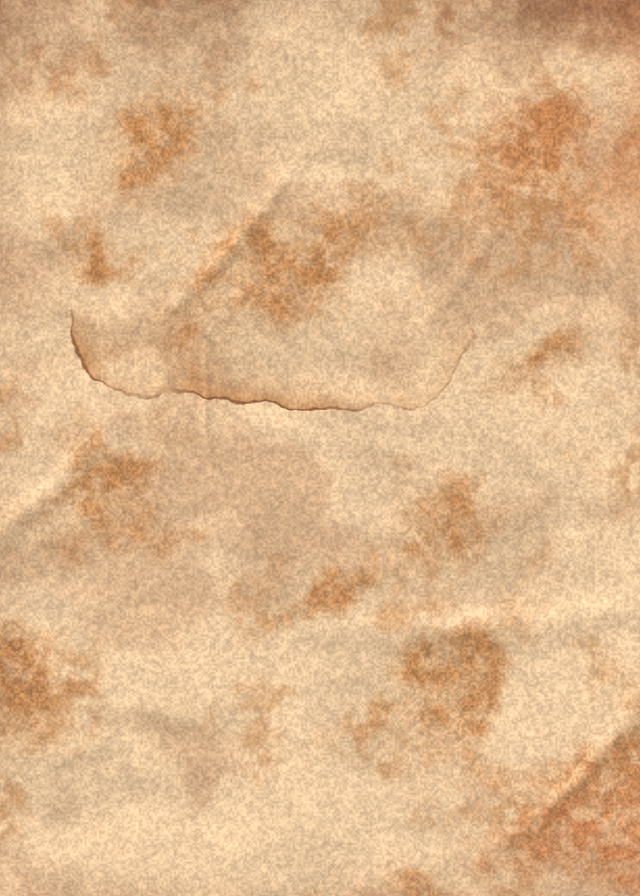
A Shadertoy shader for this texture:

```glsl
#define PAPER vec3(0.83, 0.68, 0.53)
#define PALE vec3(0.92, 0.785, 0.625)
#define OCHRE vec3(0.75, 0.52, 0.325)
#define RUST vec3(0.78, 0.49, 0.31)
#define UMBER vec3(0.52, 0.33, 0.22)
#define GRAIN 0.17
#define STAIN_STRENGTH 0.85
#define STAIN_COUNT 11
#define TIDE_WIDTH 0.0028

// Centre and radii of the larger stains
const vec4 STAINS[STAIN_COUNT] = vec4[](
    vec4(0.30, 0.69, 0.13, 0.060), vec4(0.61, 0.83, 0.08, 0.070),
    vec4(0.12, 0.46, 0.07, 0.050), vec4(0.48, 0.43, 0.08, 0.050),
    vec4(0.52, 0.24, 0.09, 0.055), vec4(0.68, 0.08, 0.17, 0.100),
    vec4(0.17, 0.83, 0.06, 0.045), vec4(0.37, 0.34, 0.06, 0.030),
    vec4(0.01, 0.24, 0.09, 0.060), vec4(0.11, 0.70, 0.04, 0.030),
    vec4(0.60, 0.60, 0.04, 0.025));

float hash(vec2 p) {
    vec3 q = fract(p.xyx * 0.1031);
    q += dot(q, q.yzx + 33.33);
    return fract((q.x + q.y) * q.z);
}

float noise(vec2 p) {
    vec2 i = floor(p), f = fract(p);
    f = f * f * (3.0 - 2.0 * f);
    return mix(mix(hash(i), hash(i + vec2(1, 0)), f.x),
               mix(hash(i + vec2(0, 1)), hash(i + vec2(1, 1)), f.x), f.y);
}

float fbm(vec2 p) {
    float sum = 0.0, amp = 0.5;
    for (int i = 0; i < 5; i++) {
        sum += amp * noise(p);
        p = mat2(0.8, 0.6, -0.6, 0.8) * p * 2.03 + 17.0;
        amp *= 0.5;
    }
    return sum;
}

// Ragged blotches leaning up to the right
float stainMask(vec2 p) {
    float mask = 0.0;
    float ragged = (fbm(p * 15.0 + 5.0) - 0.48) * 2.6;
    for (int i = 0; i < STAIN_COUNT; i++) {
        vec4 s = STAINS[i];
        vec2 d = mat2(0.83, -0.56, 0.56, 0.83) * (p - s.xy);
        mask = max(mask, smoothstep(1.35, 0.35, length(d / s.zw) + ragged));
    }
    return mask;
}

float roundBox(vec2 p, vec2 halfSize, float radius) {
    vec2 d = abs(p) - halfSize + radius;
    return length(max(d, 0.0)) + min(max(d.x, d.y), 0.0) - radius;
}

// Fold relief: light on one side, dark on the other, fading at both ends
float crease(vec2 p, vec2 a, vec2 b, float width) {
    vec2 along = b - a, d = p - a;
    float h = clamp(dot(d, along) / dot(along, along), 0.0, 1.0);
    float s = (along.x * d.y - along.y * d.x) / (length(along) * width);
    return s * exp(-s * s) * 4.0 * h * (1.0 - h);
}

void mainImage(out vec4 fragColor, in vec2 fragCoord) {
    vec2 p = fragCoord / iResolution.y;
    vec2 drift = vec2(fbm(p * 7.0), fbm(p * 7.0 + 40.0)) - 0.48;
    vec2 jag = vec2(fbm(p * 20.0 + 9.0), fbm(p * 20.0 + 70.0)) - 0.48;

    // Cloudy paper
    float cloud = fbm(p * vec2(5.0, 7.0) + drift * 2.0);
    vec3 col = mix(PAPER, PALE, smoothstep(0.28, 0.60, cloud));
    col *= 1.0 + 0.22 * (fbm(p * vec2(14.0, 26.0) + drift * 3.0) - 0.48);

    // Stains broken up by speckle
    float speckle = smoothstep(0.28, 0.66, fbm(p * 65.0));
    float stain = stainMask(p + drift * 0.05) * (0.45 + 0.6 * speckle);
    float warm = smoothstep(0.30, 0.75, p.x + drift.x * 0.3);
    vec3 stainColor = mix(OCHRE, RUST, warm * smoothstep(0.5, 0.85, abs(p.y - 0.45) * 2.0));
    col = mix(col, stainColor, stain * STAIN_STRENGTH);
    float dapple = smoothstep(0.53, 0.70, fbm(p * 11.0 + 90.0));
    col = mix(col, OCHRE, 0.5 * dapple * speckle);

    // Dried water mark: wash inside, thin dark rim at the lower edge
    vec2 tideP = p + drift * 0.05 + jag * 0.035 - vec2(0.30, 0.645);
    float tide = roundBox(tideP, vec2(0.22, 0.095), 0.05);
    float lower = smoothstep(0.03, -0.04, tideP.y);
    float wash = smoothstep(0.002, -0.002, tide) * exp(min(tide, 0.0) / 0.022);
    float rim = smoothstep(TIDE_WIDTH, 0.0004, abs(tide));
    float patchy = smoothstep(0.30, 0.60, fbm(p * 12.0 + 31.0));
    col = mix(col, OCHRE, wash * lower * (0.25 + 0.6 * patchy));
    col = mix(col, UMBER, rim * lower * (0.25 + 0.55 * patchy));

    // Folds
    vec2 foldP = p + drift * 0.035;
    float relief = crease(foldP, vec2(0.14, 0.59), vec2(0.37, 0.86), 0.010)
        + crease(foldP, vec2(-0.04, 0.36), vec2(0.14, 0.54), 0.014)
        + crease(foldP, vec2(0.53, 0.01), vec2(0.76, 0.26), 0.012)
        + crease(foldP, vec2(0.34, 0.29), vec2(0.80, 0.32), 0.022)
        + 0.7 * crease(foldP, vec2(0.46, 0.62), vec2(0.56, 0.76), 0.010)
        + 0.8 * crease(foldP, vec2(0.235, 0.47), vec2(0.23, 0.63), 0.005);
    col *= 1.0 + 0.22 * relief;

    // Aged borders: brown at the top, reddish at the right
    float wander = (fbm(p * 9.0 + 55.0) - 0.48) * 0.22;
    float top = smoothstep(0.88, 1.06, p.y + wander);
    float right = smoothstep(0.60, 0.78, p.x + wander) * smoothstep(0.35, 1.0, abs(p.y - 0.40) * 2.0);
    float rest = max(smoothstep(0.05, -0.04, p.x + wander * 0.3), smoothstep(0.06, -0.04, p.y + wander * 0.4));
    col = mix(col, RUST, 0.65 * right);
    col = mix(col, UMBER, 0.75 * top * (0.65 + 0.35 * speckle) + 0.22 * rest);

    // Fine grain, rougher in the stains
    float grain = noise(p * 430.0) - 0.5 + 0.7 * (noise(p * 210.0 + 8.0) - 0.5);
    col *= 1.0 + GRAIN * (1.0 + 0.5 * stain) * grain;

    fragColor = vec4(clamp(col, 0.0, 1.0), 1.0);
}
```
